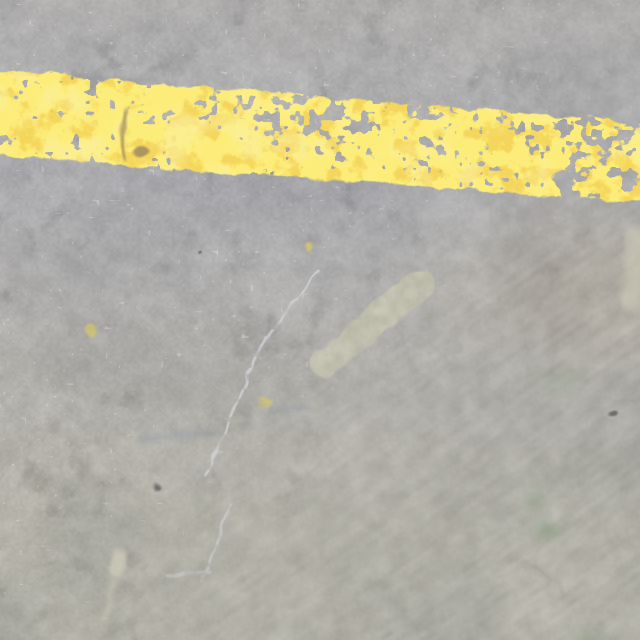
Give the GLSL for this texture, as a three.js fragment shader.

```glsl
// Weathered concrete crossed by a chipped yellow painted line.
// Layered value noise makes the stone and the paint wear; soft segment
// distances place the scratches, pale patches, smears and spots.
varying vec2 vUv;

float hash(vec2 p) {
  vec3 q = fract(vec3(p.xyx) * 0.1031);
  q += dot(q, q.yzx + 33.33);
  return fract((q.x + q.y) * q.z);
}

float noise(vec2 p) {
  vec2 i = floor(p), f = fract(p);
  f = f * f * (3.0 - 2.0 * f);
  return mix(mix(hash(i), hash(i + vec2(1, 0)), f.x),
             mix(hash(i + vec2(0, 1)), hash(i + vec2(1, 1)), f.x), f.y);
}

float fbm(vec2 p) {
  float sum = 0.0, amp = 0.5;
  for (int i = 0; i < 5; i++) {
    sum += amp * noise(p);
    p = mat2(1.6, 1.2, -1.2, 1.6) * p + 7.3;
    amp *= 0.5;
  }
  return sum;
}

float segment(vec2 p, vec2 a, vec2 b) {
  vec2 d = b - a;
  return length(p - a - d * clamp(dot(p - a, d) / dot(d, d), 0.0, 1.0));
}

// Coverage inside a distance, with a soft rim.
float cover(float d, float radius, float soft) {
  return 1.0 - smoothstep(radius - soft, radius + soft, d);
}

float blob(vec2 p, vec2 centre, vec2 size) {
  vec2 q = (p - centre) / size;
  return exp(-dot(q, q));
}

vec3 concrete(vec2 p) {
  vec3 c = mix(vec3(0.685, 0.68, 0.645), vec3(0.68, 0.675, 0.672), smoothstep(0.15, 0.65, p.y));
  float along = abs(p.y - 0.77 + 0.08 * p.x);
  c = mix(c, vec3(0.665, 0.668, 0.69), 0.65 * exp(-along * along * 45.0));
  c = mix(c, vec3(0.69, 0.665, 0.61), 0.65 * blob(p, vec2(0.93, 0.56), vec2(0.22, 0.13)));
  c += (fbm(p * 7.0) - 0.48) * vec3(0.09, 0.085, 0.075);
  c += (fbm(p * 45.0 + 9.0) - 0.48) * 0.09;
  // Slanted brushing, strongest in the lower right
  vec2 q = mat2(0.82, -0.57, 0.57, 0.82) * p;
  float brushed = smoothstep(0.35, 1.05, p.x + 0.6 - p.y);
  c += (noise(q * vec2(22.0, 130.0)) - 0.5) * 0.035 * brushed;
  c += (noise(p * 240.0) - 0.5) * 0.035 * (1.0 - 0.6 * brushed);
  // Dark mottling and fine pale grit
  c -= 0.055 * smoothstep(0.58, 0.78, fbm(p * 24.0 + 31.0)) * (1.0 - 0.6 * brushed);
  c += 0.09 * smoothstep(0.9, 1.0, noise(p * 150.0 + 4.0)) * (1.0 - brushed);
  return c;
}

// Painted area after ragged edges and chipping.
float paintMask(vec2 p) {
  float rough = (fbm(p * 38.0) - 0.48) * 0.018;
  float top = 0.891 - 0.084 * p.x + rough;
  float bottom = 0.756 - 0.071 * p.x + rough * 0.9;
  float band = smoothstep(-0.002, 0.002, top - p.y) * smoothstep(-0.002, 0.002, p.y - bottom);
  float h = (p.y - bottom) / (top - bottom);
  float wear = 0.03 + 0.1 * smoothstep(0.3, 0.45, p.x) * smoothstep(0.4, 0.95, h);
  wear += 0.1 * blob(p, vec2(0.46, 0.81), vec2(0.12, 0.035));
  wear += 0.17 * blob(p, vec2(0.885, 0.745), vec2(0.027, 0.09));
  wear += 0.08 * smoothstep(0.84, 0.96, p.x) + 0.025 * blob(p, vec2(0.0, 0.82), vec2(0.12));
  wear -= 0.1 * blob(p, vec2(0.29, 0.78), vec2(0.13, 0.055));
  float grain = 0.65 * fbm(p * vec2(42.0, 55.0) + 17.0) + 0.35 * noise(p * 125.0);
  return band * smoothstep(0.255, 0.315, grain - wear);
}

vec3 paintColour(vec2 p) {
  vec3 c = mix(vec3(0.96, 0.84, 0.36), vec3(0.99, 0.93, 0.48), smoothstep(0.3, 0.5, fbm(p * 48.0)));
  return mix(c, vec3(0.98, 0.94, 0.64), 0.6 * smoothstep(0.45, 0.8, fbm(p * 26.0 + 5.0)));
}

float scratch(vec2 p, vec2 a, vec2 b, float width) {
  float broken = smoothstep(0.2, 0.6, noise(p * 110.0));
  return cover(segment(p, a, b), width, 0.0018) * (0.3 + 0.7 * broken);
}

void main() {
  vec2 p = vUv;
  vec2 w = p + (vec2(noise(p * 55.0), noise(p * 55.0 + 40.0)) - 0.5) * 0.008;
  vec3 c = concrete(p);

  // Blue and green stains
  float blue = cover(segment(w, vec2(0.22, 0.314), vec2(0.34, 0.324)), 0.004, 0.012);
  blue = max(blue, cover(segment(w, vec2(0.42, 0.355), vec2(0.48, 0.362)), 0.003, 0.01));
  c = mix(c, vec3(0.56, 0.59, 0.64), 0.5 * blue);
  float green = blob(w, vec2(0.855, 0.17), vec2(0.02, 0.014)) + 0.6 * blob(w, vec2(0.835, 0.22), vec2(0.015, 0.02));
  green += 0.5 * blob(w, vec2(0.875, 0.405), vec2(0.035, 0.02)) + 0.6 * blob(w, vec2(0.92, 0.0), vec2(0.025, 0.015));
  c = mix(c, vec3(0.52, 0.61, 0.49), 0.55 * min(green, 1.0));
  float arc = abs(length((w - vec2(0.78, 0.04)) * vec2(0.8, 1.0)) - 0.085);
  c -= 0.05 * cover(arc, 0.003, 0.008) * smoothstep(0.75, 0.82, p.x) * smoothstep(0.05, 0.08, p.y);

  // Pale patches
  float pale = cover(min(segment(w, vec2(0.508, 0.432), vec2(0.58, 0.492)),
                         segment(w, vec2(0.58, 0.495), vec2(0.656, 0.556))), 0.022, 0.003);
  c = mix(c, vec3(0.765, 0.76, 0.685) + (fbm(p * 70.0) - 0.48) * 0.12, 0.85 * pale);
  float faint = 0.75 * cover(segment(w, vec2(0.184, 0.108), vec2(0.187, 0.128)), 0.011, 0.006);
  faint = max(faint, 0.4 * cover(segment(w, vec2(0.18, 0.11), vec2(0.165, 0.035)), 0.006, 0.007));
  faint = max(faint, 0.55 * cover(segment(w, vec2(0.986, 0.53), vec2(0.995, 0.63)), 0.016, 0.01));
  c = mix(c, vec3(0.81, 0.80, 0.72), faint);

  // Scratches
  float line = scratch(w, vec2(0.499, 0.577), vec2(0.417, 0.473), 0.0018);
  line = max(line, scratch(w, vec2(0.417, 0.475), vec2(0.378, 0.388), 0.0027));
  line = max(line, scratch(w, vec2(0.378, 0.388), vec2(0.322, 0.258), 0.0022));
  line = max(line, 0.7 * scratch(w, vec2(0.36, 0.212), vec2(0.316, 0.09), 0.0022));
  line = max(line, 0.55 * scratch(w, vec2(0.264, 0.1), vec2(0.325, 0.103), 0.003));
  c = mix(c, vec3(0.83, 0.84, 0.86), 0.75 * line);

  // Painted line with a curved crack and a chipped hole
  float bend = 0.192 + 3.0 * pow(p.y - 0.79, 2.0);
  float crack = cover(abs(w.x - bend), 0.003, 0.003) * cover(abs(p.y - 0.79), 0.04, 0.008);
  float hole = cover(length((w - vec2(0.221, 0.763)) * vec2(0.8, 1.2)), 0.009, 0.003);
  c = mix(c, paintColour(p), paintMask(p));
  c = mix(c, vec3(0.62, 0.54, 0.38), max(0.7 * crack, 0.85 * hole));

  // Yellow drips and dark pits
  float drip = cover(length(w - vec2(0.484, 0.615)), 0.006, 0.004);
  drip = max(drip, 0.8 * cover(length(w - vec2(0.143, 0.483)), 0.009, 0.004));
  drip = max(drip, cover(length(w - vec2(0.413, 0.371)), 0.01, 0.004) * (0.4 + 0.6 * noise(p * 140.0)));
  c = mix(c, vec3(0.85, 0.79, 0.40), 0.85 * drip);
  float pit = cover(length(w - vec2(0.243, 0.238)), 0.005, 0.004);
  pit = max(pit, cover(length(w - vec2(0.958, 0.353)), 0.005, 0.003));
  pit = max(pit, cover(length(w - vec2(0.314, 0.608)), 0.002, 0.002));
  c = mix(c, vec3(0.38, 0.37, 0.37), 0.8 * pit);

  gl_FragColor = vec4(clamp(c, 0.0, 1.0), 1.0);
}
```
